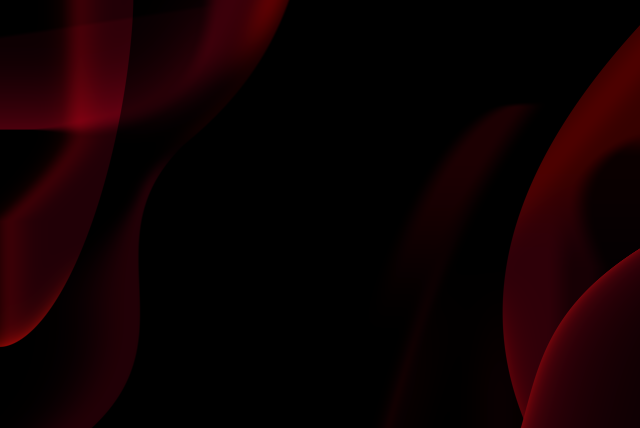
This background is drawn by a Shadertoy shader. Its source:

```glsl
// Translucent red veils hanging in the dark at both sides of a black canvas.
// Each veil is a region bounded by a cubic curve or a superellipse; its light
// fades with the distance from that boundary, and the layers are added up.

#define GRID vec2(768.0, 512.0)      // design grid stretched over the canvas
#define CRIMSON vec3(1.0, 0.01, 0.0)
#define WINE vec3(1.0, 0.005, 0.17)
#define EMBER vec3(1.0, 0.09, 0.0)
#define EDGE 0.9                     // half width of a crisp edge
#define GLOW 1.0                     // overall brightness

// Cubic through four values spaced evenly over t = 0..1
float curve(float t, vec4 k) {
    float u = 3.0 * t, a = u - 1.0, b = u - 2.0, c = u - 3.0;
    return dot(k, vec4(-a * b * c / 6.0, u * b * c / 2.0,
                       -u * a * c / 2.0, u * a * b / 6.0));
}

float inside(float d, float softness) {
    return smoothstep(-softness, softness, d);
}

float bump(float x, float center, float width) {
    float s = (x - center) / width;
    return exp(-s * s);
}

// Approximate distance to a superellipse at the corner, positive within
float oval(vec2 p, vec2 radius, vec2 power) {
    vec2 q = p / radius;
    vec2 slope = power / radius * pow(q, power - 1.0);
    return (1.0 - pow(q.x, power.x) - pow(q.y, power.y)) / (length(slope) + 1e-4);
}

// Hanging sheet, crossing band and the twisted ribbon beside them
vec3 leftVeils(vec2 p) {
    float sheetDist = oval(p, vec2(160.0, 415.0), vec2(1.82, 1.6));
    float sheet = inside(sheetDist, EDGE);
    float fold = 85.0 - 85.0 * pow(clamp((p.y - 165.0) / 100.0, 0.0, 1.0), 1.3);
    vec3 light = WINE * 0.13 * inside(p.x - fold, 14.0);
    light += CRIMSON * 0.10 * bump(p.x, fold + 8.0, 24.0);
    light += EMBER * 0.32 * exp(-max(sheetDist, 0.0) / 11.0) * smoothstep(290.0, 410.0, p.y);
    light *= sheet;

    // Band, crisp at the left and blurred where it bends upward
    float bandDist = oval(p, vec2(250.0, 155.0), vec2(4.0, 2.0));
    float band = inside(bandDist, mix(EDGE, 14.0, smoothstep(30.0, 130.0, p.x)));
    float bandLight = 0.25 * exp(-max(bandDist, 0.0) / 55.0) * smoothstep(-60.0, 110.0, p.y);
    bandLight += 0.05 * inside(p.y - 45.0 + 0.15 * p.x, 3.0);
    light += WINE * band * bandLight * mix(0.6, 1.0, sheet);

    // Upper ribbon
    float rim = curve(p.y / 172.0, vec4(347.0, 321.0, 281.0, 222.0));
    float ribbon = inside(rim - p.x, 2.0) * (1.0 - inside(bandDist, 12.0));
    vec3 ribbonLight = WINE * 0.23 * bump(p.x, rim - 72.0, 42.0)
                     * (1.0 - smoothstep(50.0, 178.0, p.y));
    ribbonLight += CRIMSON * 0.28 * bump(p.x, rim - 22.0, 22.0)
                 * (1.0 - smoothstep(0.0, 110.0, p.y));
    ribbonLight += CRIMSON * 0.06 * bump(p.x, rim, 20.0) * (1.0 - smoothstep(150.0, 190.0, p.y));
    light += ribbon * ribbonLight;

    // Lower ribbon
    float tail = curve((p.y - 172.0) / 340.0, vec4(222.0, 167.0, 167.0, 110.0));
    float spread = mix(12.0, 55.0, smoothstep(230.0, 370.0, p.y));
    light += WINE * 0.13 * inside(tail - p.x, 1.3) * bump(p.x, tail - 0.2 * spread, spread)
           * smoothstep(160.0, 230.0, p.y);
    return light;
}

// Faint plume right of the middle
vec3 plume(vec2 p) {
    float start = 630.0 - 11.5 * sqrt(max(p.y - 123.0, 0.0));
    float end = curve((p.y - 123.0) / 387.0, vec4(640.0, 560.0, 504.0, 463.0));
    float low = smoothstep(300.0, 480.0, p.y);
    float body = inside(p.x - start, 16.0) * inside(end - p.x, mix(20.0, 5.0, low))
               * inside(p.y - 125.0, 4.0) * (1.0 - smoothstep(180.0, 410.0, p.y));
    float trace = 0.04 * bump(p.x, end, 10.0) * smoothstep(230.0, 380.0, p.y);
    float haze = 0.035 * inside(p.x - end, 5.0) * (1.0 - smoothstep(end, end + 75.0, p.x));
    haze += 0.035 * bump(p.x, 600.0, 35.0);
    return mix(CRIMSON, WINE, 0.4) * (0.11 * body + trace + haze * low);
}

// Tall sheet with a dark hollow
vec3 rightVeil(vec2 p) {
    float rim = curve((p.y - 30.0) / 480.0, vec4(768.0, 652.0, 604.0, 632.0));
    float hollowRim = curve(clamp((p.y - 160.0) / 160.0, 0.0, 1.0),
                            vec4(768.0, 705.0, 699.0, 720.0));
    float hollow = inside(p.x - hollowRim, 16.0) * smoothstep(150.0, 190.0, p.y);
    float shade = 1.0 - 0.5 * smoothstep(655.0, 690.0, p.x) * smoothstep(220.0, 330.0, p.y);
    vec3 light = mix(CRIMSON * 0.21, WINE * 0.18, smoothstep(190.0, 310.0, p.y));
    float ridge = p.y - 70.0 + 1.18 * (p.x - 768.0);
    light += CRIMSON * 0.09 * bump(ridge, 0.0, 35.0);
    light *= shade * (1.0 - 0.82 * hollow);
    light += CRIMSON * 0.14 * exp(-max(p.x - rim, 0.0) / 12.0) * smoothstep(320.0, 430.0, p.y);
    return light * inside(p.x - rim, EDGE);
}

void mainImage(out vec4 fragColor, in vec2 fragCoord) {
    vec2 uv = fragCoord / iResolution.xy;
    vec2 p = vec2(uv.x, 1.0 - uv.y) * GRID;
    vec3 color = leftVeils(p) + plume(p) + rightVeil(p);

    // Opaque lobe in the lower right corner
    float lobeDist = p.x - curve((p.y - 297.0) / 215.0, vec4(768.0, 685.0, 646.0, 625.0));
    float depth = max(lobeDist, 0.0);
    vec3 lobe = WINE * (0.03 + 0.22 * exp(-depth / 70.0)) + EMBER * 0.2 * exp(-depth / 10.0);
    color = mix(color, lobe, inside(lobeDist, EDGE));
    fragColor = vec4(color * GLOW, 1.0);
}
```
